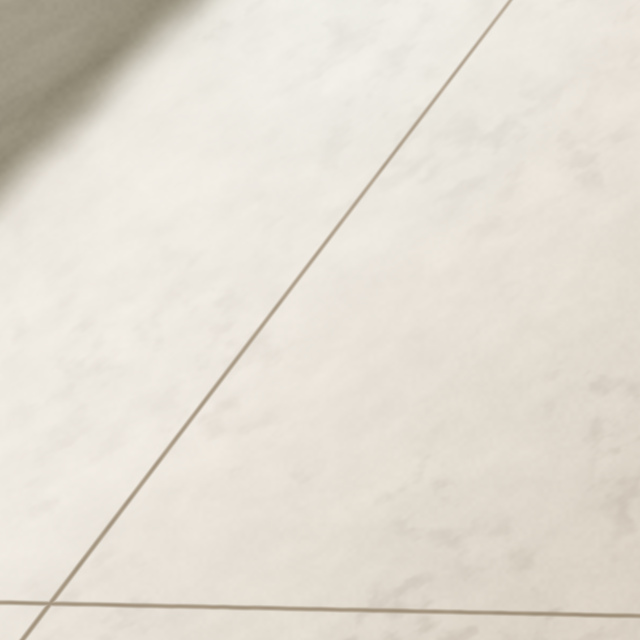
A WebGL 1 fragment shader for this texture:

```glsl
precision highp float;
// Pale stone floor tiles with thin grout joints and a soft shadow in the top left corner.

uniform vec2 u_resolution;

float hash(vec2 p) {
  vec3 q = fract(vec3(p.xyx) * 0.1031);
  q += dot(q, q.yzx + 33.33);
  return fract((q.x + q.y) * q.z);
}

float noise(vec2 p) {
  vec2 cell = floor(p), f = fract(p);
  f = f * f * (3.0 - 2.0 * f);
  return mix(mix(hash(cell), hash(cell + vec2(1.0, 0.0)), f.x),
             mix(hash(cell + vec2(0.0, 1.0)), hash(cell + vec2(1.0, 1.0)), f.x), f.y);
}

float fbm(vec2 p) {
  float sum = 0.0, amplitude = 0.5;
  for (int i = 0; i < 3; i++) {
    sum += amplitude * noise(p);
    p = mat2(0.8, 0.6, -0.6, 0.8) * p * 2.03 + 17.3;
    amplitude *= 0.5;
  }
  return sum / 0.875;
}

// Coverage of a blurred joint at distance d from its centre line
float joint(float d, float halfWidth) {
  float soft = max(0.0028, 0.8 / min(u_resolution.x, u_resolution.y));
  return 1.0 - smoothstep(halfWidth - soft, halfWidth + soft, abs(d));
}

void main() {
  vec2 uv = gl_FragCoord.xy / u_resolution;
  vec2 grain = mat2(0.84, -0.54, 0.54, 0.84) * uv + 3.0; // x runs along the streaks

  // Stone: bright at the upper left, warmer and darker at the lower right
  float falloff = smoothstep(-0.35, 1.0, uv.x - uv.y);
  vec3 color = mix(vec3(0.937, 0.917, 0.886), vec3(0.855, 0.822, 0.770), falloff);
  color += vec3(-0.006, 0.008, 0.010) * smoothstep(0.5, 0.0, distance(uv, vec2(0.52, 1.0)));

  // Clouds, slanting streaks, faint stains and speckle
  color += 0.026 * (fbm(grain * vec2(5.0, 8.0)) - 0.5);
  color += 0.030 * (fbm(grain * vec2(20.0, 40.0)) - 0.5);
  float stains = smoothstep(0.48, 0.85, fbm(grain * vec2(24.0, 44.0) + 40.0));
  stains *= smoothstep(0.30, 0.70, fbm(grain * 6.0 + 9.0));
  color -= vec3(0.040, 0.042, 0.043) * stains * (0.6 + 0.8 * falloff);
  color += (0.006 + 0.010 * falloff) * (noise(uv * 150.0) - 0.5);

  // Joints: one slanting that narrows upward, one nearly level
  float slanted = (uv.x - 0.035 - 0.763 * uv.y) * 0.795;
  float level = uv.y - 0.0585 + 0.021 * uv.x + 0.0006 * (noise(uv * 60.0) - 0.5);
  float grout = max(joint(slanted, mix(0.0034, 0.0024, uv.y)), joint(level, 0.0031));
  vec3 groutColor = mix(vec3(0.60, 0.54, 0.45), vec3(0.68, 0.62, 0.54), uv.y);
  groutColor += 0.04 * (noise(uv * 50.0) - 0.5);
  color = mix(color, groutColor, 0.90 * grout);

  // Shadow: blurred edge with a long faint fringe, streaked along the grain
  float depth = 0.305 - uv.x - (1.0 - uv.y) + 0.025 * (fbm(uv * 9.0) - 0.5);
  float shadow = 0.9 * smoothstep(-0.055, 0.060, depth) + 0.1 * smoothstep(-0.10, 0.02, depth);
  vec3 shade = mix(vec3(0.575, 0.547, 0.472), vec3(0.640, 0.610, 0.542), smoothstep(0.04, 0.22, depth));
  shade += 0.070 * (fbm(grain * vec2(9.0, 34.0)) - 0.5) + 0.020 * (noise(uv * 150.0) - 0.5);
  color = mix(color, shade, shadow);

  gl_FragColor = vec4(color, 1.0);
}
```
